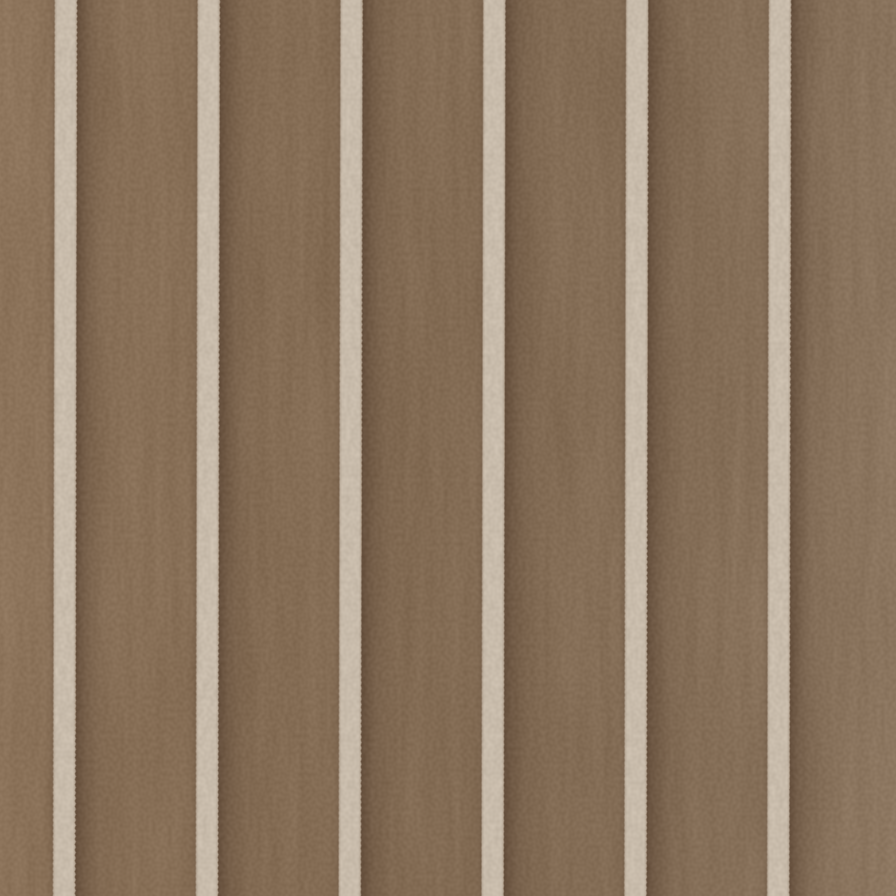
This texture is drawn by a Shadertoy shader. Its source:

```glsl
// Brown woven cloth with six narrow, pale vertical ribbons, each casting a soft
// shadow to its right. Ribbons repeat by mod; gradient noise adds streaks and grain.

#define PITCH 0.1594        // distance between ribbon centres
#define FIRST 0.0725        // centre of the first ribbon
#define HALF_WIDTH 0.0124   // half the width of a ribbon
#define LEAN 0.002          // sideways drift from bottom to top
#define SHADOW_REACH 0.016  // falloff length of the ribbon shadow
#define TEETH 165.0         // stitches along a ribbon edge
#define TOOTH_DEPTH 0.0007  // sideways size of a stitch
#define STREAKS 0.022       // strength of the cloth streaks
#define GRAIN 0.035         // strength of the fine weave

const vec3 CLOTH = vec3(0.525, 0.433, 0.340);
const vec3 SHADOW = vec3(0.370, 0.285, 0.215);
const vec3 RIBBON = vec3(0.785, 0.735, 0.670);
const vec3 RIBBON_EDGE = vec3(0.670, 0.605, 0.535);

// Pseudo-random unit direction at a lattice point
vec2 gradientAt(vec2 cell) {
    vec3 q = fract(cell.xyx * vec3(0.1031, 0.1030, 0.0973));
    q += dot(q, q.yzx + 33.33);
    float angle = 6.2832 * fract((q.x + q.y) * q.z);
    return vec2(cos(angle), sin(angle));
}

// Gradient noise, roughly -0.7 to 0.7
float gradientNoise(vec2 p) {
    vec2 i = floor(p), f = fract(p);
    vec2 u = f * f * f * (f * (f * 6.0 - 15.0) + 10.0);
    vec2 e = vec2(0.0, 1.0);
    float a = dot(gradientAt(i), f);
    float b = dot(gradientAt(i + e.yx), f - e.yx);
    float c = dot(gradientAt(i + e.xy), f - e.xy);
    float d = dot(gradientAt(i + e.yy), f - e.yy);
    return mix(mix(a, b, u.x), mix(c, d, u.x), u.y);
}

// Cloth between ribbons; after and before are distances to its two borders
vec3 clothColor(vec2 p, float after, float before) {
    float streak = gradientNoise(p * vec2(70.0, 5.0) + 11.0)
                 + 0.6 * gradientNoise(p * vec2(150.0, 14.0) + 37.0);
    float patches = gradientNoise(p * vec2(7.0, 4.0) + 5.0);
    float across = 2.0 * p.x - 1.0;

    // Overall light: brighter at the sides, warmer at the left
    vec3 color = CLOTH - 0.012 + 0.038 * across * across;
    color += vec3(-0.003, 0.003, 0.008) * across;
    color += 0.012 * across * (0.5 - p.y);
    color += STREAKS * streak + 0.018 * patches;

    // Wide shadow from the ribbon at the left, thin crease at the right
    float shade = 0.88 * exp(-max(after, 0.0) / SHADOW_REACH);
    float crease = 0.35 * exp(-max(before, 0.0) / 0.003);
    return mix(color, SHADOW, max(shade, crease));
}

// Pale ribbon; side runs from -1 at its left edge to 1 at its right edge
vec3 ribbonColor(vec2 p, float side) {
    float rim = smoothstep(0.72, 1.05, abs(side));
    vec3 color = mix(RIBBON, RIBBON_EDGE, 0.7 * rim);
    return color + 0.025 * gradientNoise(p * vec2(120.0, 60.0) + 71.0);
}

void mainImage(out vec4 fragColor, in vec2 fragCoord) {
    vec2 p = fragCoord / iResolution.xy;
    float pixel = 1.0 / min(iResolution.x, iResolution.y);

    // Position relative to the nearest ribbon
    float x = p.x - FIRST - LEAN * (p.y - 0.5);
    float index = floor(x / PITCH + 0.5);
    float offset = x - index * PITCH;

    // Distances to the previous and the next ribbon
    float after = mod(x - HALF_WIDTH, PITCH);
    float before = PITCH - 2.0 * HALF_WIDTH - after;

    // Stitched edge, stronger on the right and uneven along the length
    float tooth = abs(fract(p.y * TEETH + 0.37 * index) - 0.5) * 2.0 - 0.5;
    float wear = 0.6 + gradientNoise(vec2(index * 3.7 + 0.5, p.y * 4.0));
    float bite = TOOTH_DEPTH * tooth * wear * (offset > 0.0 ? 1.6 : 0.7);
    float edge = abs(offset) - HALF_WIDTH - bite;
    float blur = max(0.75 * pixel, 0.0013);
    float cover = 1.0 - smoothstep(-blur, blur, edge);

    vec3 color = mix(clothColor(p, after, before),
                     ribbonColor(p, offset / HALF_WIDTH), cover);

    // Fine weave over everything
    color += GRAIN * gradientNoise(p * vec2(230.0, 210.0) + 3.0);
    fragColor = vec4(clamp(color, 0.0, 1.0), 1.0);
}
```
